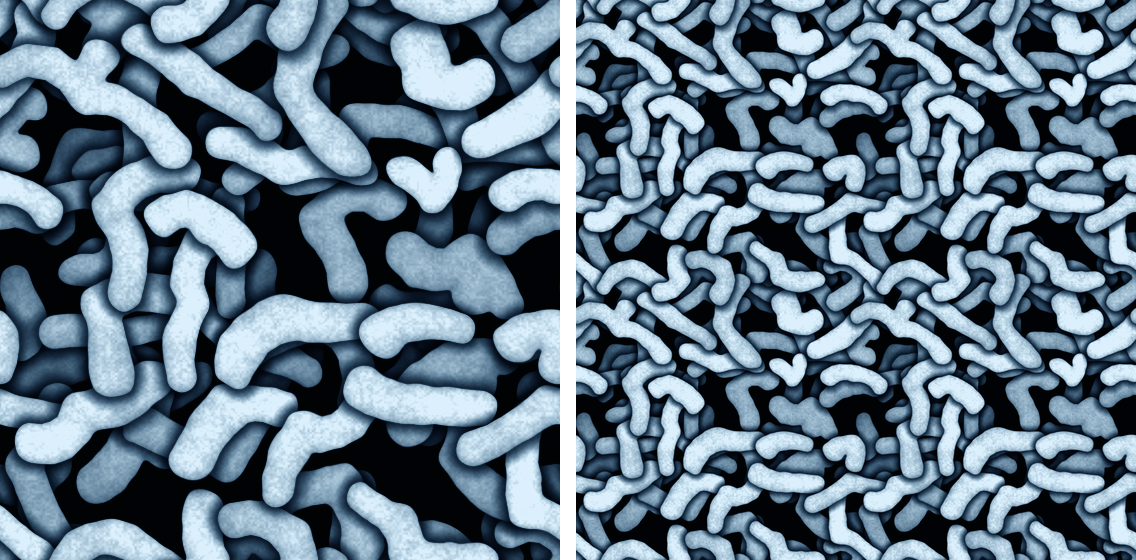
Left: one tile. Right: repeated 2 by 2.
Write a Shadertoy shader that draws this pattern.

```glsl
// Tangle of pale blue rod-like bodies over black, tiling in both directions.
// Three wrapped grids of bent, rounded rods are painted back to front; each
// rod is shaded by its round profile and drops a soft shadow on those below.

const float CELLS = 5.0;   // grid cells across the canvas
const float PI = 3.14159;

vec3 hash3(vec2 p) {
    vec3 k = vec3(dot(p, vec2(127.1, 311.7)), dot(p, vec2(269.5, 183.3)), dot(p, vec2(419.2, 371.9)));
    return fract(sin(k) * 43758.5453);
}

// Value noise that repeats after a whole number of steps
float noise(vec2 uv, float period) {
    vec2 p = uv * period, i = floor(p), f = fract(p);
    f = f * f * (3.0 - 2.0 * f);
    vec2 a = mod(i, period), b = mod(i + 1.0, period);
    return mix(mix(hash3(a).x, hash3(vec2(b.x, a.y)).x, f.x),
               mix(hash3(vec2(a.x, b.y)).x, hash3(b).x, f.x), f.y);
}

float smoothMin(float a, float b, float k) {
    float h = max(k - abs(a - b), 0.0) / k;
    return min(a, b) - h * h * k * 0.25;
}

// Bent rod grown from its middle. Returns the distance from the axis as a
// share of the girth (1 on the outline), the height above the axis, the girth.
vec3 rod(vec2 p, vec2 seed) {
    vec3 s = hash3(seed), b = hash3(seed + 31.7);
    float girth = mix(0.14, 0.185, s.x);
    float stride = mix(0.36, 0.92, s.z) / 4.0;
    float kink = (b.x - 0.5) * 1.5;
    float ratio = 9.0, nearest = 9.0, lift = 0.0;
    if (length(p) > 1.25) return vec3(ratio, 0.0, girth);

    for (int arm = 0; arm < 3; arm++) {
        if (arm == 2 && b.z < 0.8) break;       // only some carry a side stub
        float side = arm == 1 ? -1.0 : 1.0;
        float angle = 2.0 * PI * s.y + side * kink + (arm == 1 ? PI : 0.0);
        float curl = side * (fract(b.y * (arm == 1 ? 7.0 : 1.0)) - 0.5) * 0.9;
        float pace = stride;
        if (arm == 2) { angle += 1.9; pace = 0.085; }
        float armRatio = 9.0;
        vec2 joint = vec2(0.0);
        for (int i = 0; i < 4; i++) {
            vec2 dir = vec2(cos(angle), sin(angle));
            float along = clamp(dot(p - joint, dir), 0.0, pace);
            vec2 off = p - joint - dir * along;
            float u = (float(i) + along / pace) / 4.0;
            float width = girth * (1.0 + side * (b.z - 0.5) * 0.25 * u);
            float r = length(off) / width;
            armRatio = min(armRatio, r);
            if (r < nearest) { nearest = r; lift = off.y / width; }
            joint += dir * pace;
            angle += curl;
        }
        ratio = smoothMin(ratio, armRatio, 0.25);
    }
    return vec3(max(ratio, 0.0), lift, girth);
}

void mainImage(out vec4 fragColor, in vec2 fragCoord) {
    vec2 uv = fragCoord / iResolution.xy;
    float edge = max(0.008, 0.8 * CELLS / iResolution.y);

    // Slightly uneven outlines and mottled skin
    vec2 warp = vec2(noise(uv, 12.0), noise(uv + 0.37, 12.0)) - 0.5
              + 0.25 * (vec2(noise(uv, 34.0), noise(uv + 0.61, 34.0)) - 0.5);
    float mottle = 0.4 * noise(uv, 18.0) + 0.3 * noise(uv, 53.0) + 0.3 * noise(uv, 130.0) - 0.5;
    float grain = noise(uv, 256.0) - 0.5;

    float tone = 0.008;
    for (int layer = 0; layer < 3; layer++) {
        float depth = float(layer);
        vec2 p = uv * CELLS + warp * 0.1 + depth * vec2(0.37, 0.61);
        vec2 cell = floor(p);
        for (int y = -1; y <= 1; y++)
        for (int x = -1; x <= 1; x++) {
            vec2 id = cell + vec2(x, y);
            vec2 seed = mod(id, CELLS) + 17.3 * depth + 3.0;
            vec3 place = hash3(seed + 71.9);
            if (layer == 0 && place.z < 0.3) continue;   // sparse at the back
            vec2 q = p - id - mix(vec2(0.24), vec2(0.76), place.xy);
            vec3 body = rod(q, seed);
            float dist = (body.x - 1.0) * body.z;

            // Round profile, light from above, one end sinking into the dark
            float profile = sqrt(max(1.0 - body.x * body.x, 0.0));
            float shade = 0.4 + 0.54 * pow(profile, 0.6) + 0.04 * body.y;
            float level = (layer == 0 ? 0.42 : layer == 1 ? 0.78 : 1.02) * mix(0.88, 1.05, place.z);
            vec2 sink = vec2(cos(place.z * 40.0), sin(place.z * 40.0));
            level *= 1.0 - (0.5 - 0.18 * depth) * smoothstep(0.0, 0.8, dot(q, sink));
            shade = shade * level * (1.0 + 0.34 * mottle + 0.17 * grain);

            tone *= 1.0 - 0.82 * smoothstep(0.15, -0.01, dist);
            tone = mix(tone, shade, smoothstep(edge, -edge, dist));
        }
    }

    // Black through steel blue to pale ice
    tone = clamp(tone, 0.006, 0.94);
    vec3 color = vec3(0.93, 1.0, 1.04) * pow(vec3(tone), vec3(1.32, 1.0, 0.8));
    fragColor = vec4(min(color, 1.0), 1.0);
}
```
